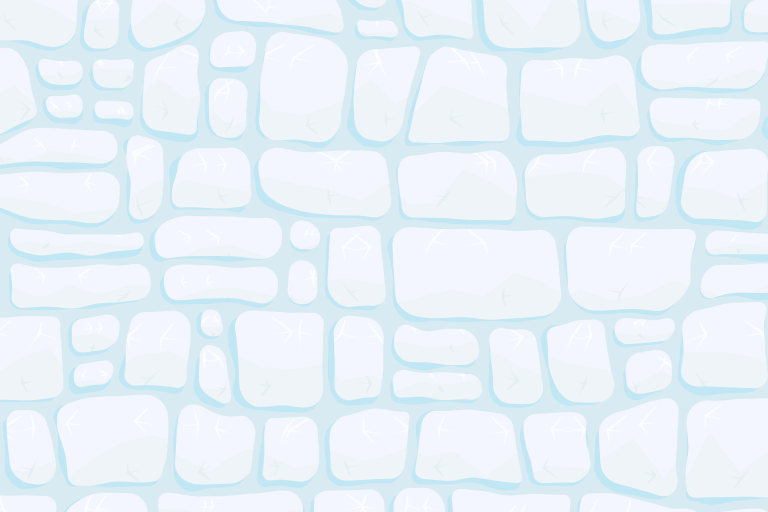
Reproduce this texture procedurally as a Shadertoy shader.

```glsl
const float ROW_H = 0.175;
const float COL_W = 0.26;

struct Stone { float dist; vec2 local; vec2 extent; float id; };

float hash(vec2 v) {
    vec3 q = fract(v.xyx * 0.1031);
    q += dot(q, q.yzx + 33.33);
    return fract((q.x + q.y) * q.z);
}

float noise(vec2 p) {
    vec2 i = floor(p), f = p - i;
    f = f * f * (3.0 - 2.0 * f);
    return mix(mix(hash(i), hash(i + vec2(1, 0)), f.x),
               mix(hash(i + vec2(0, 1)), hash(i + 1.0), f.x), f.y);
}

// Stepped, nearly level joint below a row
float bedJoint(float row, float x) {
    float u = x * 3.5 + 9.0 * hash(vec2(row, 71.0)), i = floor(u);
    float level = mix(hash(vec2(i, row + 40.0)), hash(vec2(i + 1.0, row + 40.0)),
                      smoothstep(0.25, 0.75, u - i));
    return ROW_H * row + 0.06 * (level - 0.5);
}

// Leaning joint at the left of a column
float sideJoint(float row, float col, float y) {
    float shift = hash(vec2(row, 5.0)) + 0.4 * (hash(vec2(col, row + 11.0)) - 0.5);
    float lean = 0.32 * (hash(vec2(col + 60.0, row)) - 0.5);
    return COL_W * (col + shift) + lean * (y - ROW_H * (row + 0.5));
}

// Nearest stone: each cell is whole, or has a side piece that may be stacked
Stone wall(vec2 p, float wobble, float seed) {
    Stone best = Stone(1.0, vec2(0), vec2(1), 0.0);
    p += 0.010 * (vec2(noise(p * 10.0), noise(p * 10.0 + 37.0)) - 0.5);
    float row0 = floor(p.y / ROW_H);
    for (float row = row0 - 1.0; row < row0 + 1.5; row++) {
        float low = bedJoint(row, p.x), high = bedJoint(row + 1.0, p.x);
        float midY = ROW_H * (row + 0.5);
        float col0 = floor(p.x / COL_W - hash(vec2(row, 5.0)));
        for (float col = col0 - 1.0; col < col0 + 1.5; col++) {
            vec2 cell = vec2(col, row);
            float left = sideJoint(row, col, p.y), right = sideJoint(row, col + 1.0, p.y);
            float width = sideJoint(row, col + 1.0, midY) - sideJoint(row, col, midY);
            float kind = hash(cell + 23.0);
            float splitX = 0.55 + 0.13 * hash(cell + 31.0) + 1.2 * (hash(cell + 47.0) - 0.5) * (p.y - midY);
            float splitY = kind < 0.5 ? 1.0 : 0.36 + 0.28 * hash(cell + 53.0);
            if (kind > 0.86) splitX = 0.0;
            else if (kind < 0.27 || width < 0.2) splitX = 1.0;

            for (float part = 0.0; part < 2.5; part++) {
                vec2 spanX = part < 0.5 ? vec2(0, splitX) : vec2(splitX, 1);
                vec2 spanY = part < 0.5 ? vec2(0, 1) : part < 1.5 ? vec2(0, splitY) : vec2(splitY, 1);
                if (spanX.y - spanX.x < 0.01 || spanY.y - spanY.x < 0.01) continue;
                if (hash(cell + 83.0) > 0.5) spanX = 1.0 - spanX.yx;

                vec2 a = vec2(mix(left, right, spanX.x), mix(low, high, spanY.x)) + 0.0105;
                vec2 b = vec2(mix(left, right, spanX.y), mix(low, high, spanY.y)) - 0.0105;
                vec2 extent = 0.5 * (b - a), q = p - 0.5 * (a + b);
                float id = hash(cell + 19.0 * part + 3.0) * 90.0;

                // Box with a different rounding at each corner
                float corner = hash(vec2(id, 3.0 + step(0.0, q.x) + 2.0 * step(0.0, q.y)));
                float r = min(0.014 + 0.035 * corner, 0.9 * min(extent.x, extent.y));
                vec2 v = abs(q) - extent + r;
                float d = length(max(v, 0.0)) + min(max(v.x, v.y), 0.0) - r;
                d += wobble * (noise(p * 19.0 + id + seed) - 0.5);
                if (d < best.dist) {
                    float centerY = ROW_H * (row + 0.5 * (spanY.x + spanY.y));
                    best = Stone(d, vec2(q.x, p.y - centerY), extent, id);
                }
            }
        }
    }
    return best;
}

float taper(vec2 p, vec2 a, vec2 b, float wa, float wb) {
    vec2 ab = b - a;
    float t = clamp(dot(p - a, ab) / dot(ab, ab), 0.0, 1.0);
    return length(p - a - t * ab) - mix(wa, wb, t);
}

// Bent crack running down from the origin, with a short branch
float crack(vec2 p, float len, float seed) {
    float turn = hash(vec2(seed, 7.0)) - 0.5;
    vec2 bend = len * vec2(1.5 * turn, -0.45);
    vec2 tip = bend + len * vec2(0.9 * hash(vec2(seed, 9.0)) - 0.45, -0.5);
    vec2 twig = bend + len * vec2(-0.6 * sign(turn), -0.12);
    float d = min(taper(p, vec2(0), bend, 0.0012, 0.0026), taper(p, bend, tip, 0.0026, 0.0));
    return min(d, taper(p, bend, twig, 0.0018, 0.0));
}

void mainImage(out vec4 fragColor, in vec2 fragCoord) {
    float pixel = 1.0 / iResolution.y;
    vec2 p = fragCoord * pixel + vec2(3.1, 2.06);
    Stone stone = wall(p, 0.010, 0.0);
    Stone shade = wall(p + vec2(0.006, 0.0085), 0.015, 50.0);

    // Lit top and duller foot, parted by an angular line
    vec2 q = stone.local, e = stone.extent;
    float u = q.x * 17.0 + stone.id, i = floor(u);
    float ridge = mix(hash(vec2(i, stone.id)), hash(vec2(i + 1.0, stone.id)), u - i);
    float foot = q.y - e.y * (1.1 * ridge - 0.85);
    vec3 ice = mix(vec3(0.951, 0.965, 0.996), vec3(0.932, 0.956, 0.970),
                   clamp(0.5 - foot / pixel, 0.0, 1.0));

    // Pale cracks from the top, grey ones from the foot
    float len = min(0.055, 0.8 * e.y);
    for (float k = 0.0; k < 2.0; k++) {
        float seed = stone.id + 13.0 * k;
        float x = e.x * (1.5 * hash(vec2(seed, 2.0)) - 0.75);
        float pale = crack(q - vec2(x, 0.85 * e.y), len, seed);
        float grey = crack(vec2(q.x + 0.8 * x, -q.y - 0.85 * e.y), 0.7 * len, seed + 5.0);
        ice = mix(ice, vec3(0.985, 0.992, 1.0), clamp(0.5 - pale / pixel, 0.0, 1.0));
        if (k < 0.5) ice = mix(ice, vec3(0.900, 0.930, 0.945), 0.8 * clamp(0.5 - grey / pixel, 0.0, 1.0));
    }

    vec3 color = mix(vec3(0.85, 0.92, 0.95), vec3(0.755, 0.90, 0.955),
                     clamp(0.5 - shade.dist / pixel, 0.0, 1.0));
    color = mix(color, ice, clamp(0.5 - stone.dist / pixel, 0.0, 1.0));
    fragColor = vec4(color, 1.0);
}
```
